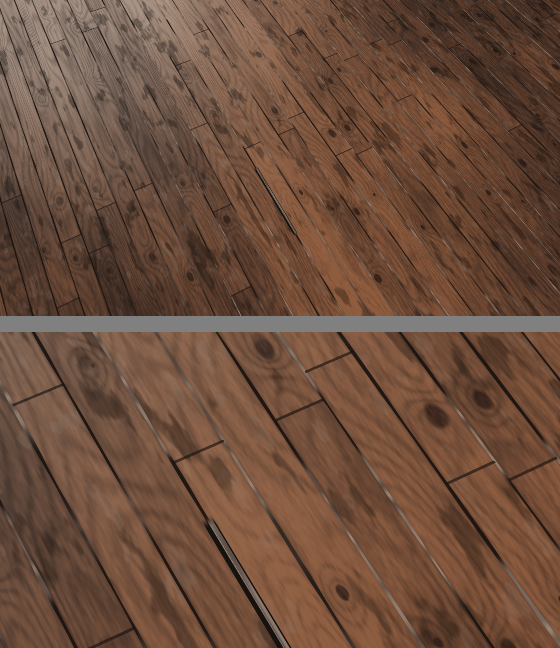
Top, the full canvas; bottom, a detail of the centre.
This texture is drawn by a Shadertoy shader. Its source:

```glsl
// Worn, varnished pine floorboards running diagonally in perspective under a soft sheen.
#define VANISH vec2(-0.764, 3.083)    // where the seams converge, in canvas heights
#define CROSS_X 6.63                  // where the butt joints converge on the same horizon
#define BOARD_SCALE vec2(37.5, 18.3)  // boards across, board widths along
#define BOARD_LENGTH 19.0
#define SEAM_WIDTH 0.026
#define KNOT_CHANCE 0.30
#define KNOT_SPACING 3.3
#define DARK_WOOD vec3(0.215, 0.15, 0.12)
#define AMBER_WOOD vec3(0.56, 0.36, 0.24)
#define SHEEN_COLOR vec3(0.68, 0.61, 0.56)
#define DUST_COLOR vec3(0.58, 0.51, 0.46)

const vec3 MID_WOOD = vec3(0.37, 0.24, 0.17);
const vec3 CRACK_COLOR = vec3(0.095, 0.07, 0.06);

float hash(vec2 p) {
    vec3 q = fract(p.xyx * vec3(0.1031, 0.1030, 0.0973));
    q += dot(q, q.yzx + 33.33);
    return fract((q.x + q.y) * q.z);
}

float noise(vec2 p) {
    vec2 i = floor(p), f = fract(p);
    f = f * f * (3.0 - 2.0 * f);
    return mix(mix(hash(i), hash(i + vec2(1, 0)), f.x),
               mix(hash(i + vec2(0, 1)), hash(i + vec2(1, 1)), f.x), f.y);
}

float fbm(vec2 p) {
    float sum = 0.0, amp = 0.53;
    for (int i = 0; i < 4; i++) {
        sum += amp * noise(p);
        p = p * 2.03 + 17.3;
        amp *= 0.5;
    }
    return sum;
}

float line(float dist, float halfWidth, float blur) {
    return 1.0 - smoothstep(halfWidth - blur, halfWidth + blur, dist);
}

// Screen point to floor: x counts boards, y runs along them in board widths
vec2 floorPoint(vec2 p) {
    return vec2(p.x - VANISH.x, CROSS_X - p.x) / (VANISH.y - p.y) * BOARD_SCALE + vec2(0.43, 0.0);
}

// Distance to the knot of this cell, in board widths, and its radius
vec2 knot(float board, vec2 pos) {
    float shifted = pos.y / KNOT_SPACING + hash(vec2(board, 4.0));
    vec2 cell = vec2(board, floor(shifted));
    vec2 center = vec2(0.2 + 0.6 * hash(cell + 7.1), 0.35 + 0.3 * hash(cell + 19.7));
    vec2 offset = vec2(pos.x, fract(shifted)) - center;
    float present = step(hash(cell + 31.3), KNOT_CHANCE);
    float radius = mix(0.07, 0.21, hash(cell + 43.9));
    return vec2(length(offset * vec2(1.0, 0.65 * KNOT_SPACING)), radius * present);
}

void mainImage(out vec4 fragColor, in vec2 fragCoord) {
    vec2 uv = fragCoord / iResolution.xy;
    vec2 pos = floorPoint(fragCoord / iResolution.y);
    float blurX = 0.5 * length(vec2(dFdx(pos.x), dFdy(pos.x)));
    float blurY = 0.5 * length(vec2(dFdx(pos.y), dFdy(pos.y)));

    // Board layout with staggered ends
    float row = floor(pos.x), across = fract(pos.x);
    float run = pos.y / BOARD_LENGTH + hash(vec2(row, 2.0));
    vec2 board = vec2(row, floor(run));
    float seed = 90.0 * hash(board + 5.5);
    float tone = hash(board + 61.0);

    // Growth rings as contours of stretched noise, bulging around knots
    vec2 k = knot(row, vec2(across, pos.y));
    float present = step(0.01, k.y);
    float bulge = present * exp(-9.0 * k.x * k.x);
    float wobble = fbm(vec2(across * 4.0 + seed, pos.y * 0.9));
    float field = noise(vec2(across * 1.4 + seed, pos.y * 0.24 + seed));
    float ring = 0.5 + 0.5 * sin(6.2832 * (7.0 * field + 2.2 * across + 0.5 * wobble + 2.5 * bulge));
    ring = 1.0 - pow(1.0 - ring, 2.0);
    float fibre = noise(vec2(across * 19.0 + seed, pos.y * 1.1));
    float pores = noise(vec2(across * 30.0 + seed, pos.y * 7.0));
    float blotch = fbm(pos * vec2(0.26, 0.13) + 8.0);

    // Stained wood, warmest in a diagonal band
    float band = (uv.x - mix(0.72, 0.48, uv.y)) / 0.29;
    float warmth = exp(-band * band);
    float value = 0.12 + 0.48 * warmth + 0.26 * (tone - 0.5) + 0.85 * (blotch - 0.5)
                + 0.17 * (ring - 0.6) + 0.17 * (fibre - 0.5) + 0.18 * (pores - 0.5);
    vec3 color = mix(DARK_WOOD, MID_WOOD, smoothstep(-0.1, 0.48, value));
    color = mix(color, AMBER_WOOD, smoothstep(0.3, 0.95, value));

    // Knots with a dark, uneven heart
    float heart = present * (1.0 - smoothstep(0.6, 1.1, (k.x + 0.14 * (wobble - 0.5)) / max(k.y, 0.01)));
    color = mix(color, vec3(0.16, 0.09, 0.07), heart * (0.55 + 0.35 * pores));
    color *= 1.0 - 0.12 * bulge;

    // Window sheen broken up by the raised grain
    vec2 glow = (uv - vec2(0.10, 1.08)) / vec2(0.36, 0.60);
    float sheen = exp(-dot(glow, glow));
    float relief = 0.60 + 0.20 * (ring - 0.5) + 0.18 * fibre + 0.18 * tone + 0.45 * (blotch - 0.5);
    color = mix(color, SHEEN_COLOR, clamp(sheen * relief * 1.1, 0.0, 0.9));

    // Scuffs, chips and faint stains
    float scuff = smoothstep(0.66, 0.74, fbm(pos * vec2(3.2, 1.4) + 40.0));
    color = mix(color, DUST_COLOR, scuff * (0.14 + 0.3 * sheen));
    color *= 1.0 - 0.3 * smoothstep(0.62, 0.74, fbm(pos * vec2(2.4, 0.8) + 73.0));

    // Seams: thin cracks of changing width, partly filled with pale dust
    float seamId = floor(pos.x + 0.5);
    float seamDist = abs(pos.x - seamId);
    float endDist = (0.5 - abs(fract(run) - 0.5)) * BOARD_LENGTH;
    color *= 1.0 - 0.2 * line(seamDist, 0.04, 0.05);
    float width = SEAM_WIDTH * (0.5 + noise(vec2(seamId * 5.3, pos.y * 1.2)));
    float dust = smoothstep(0.3, 0.6, noise(vec2(seamId * 3.7, pos.y * 0.7)));
    dust *= smoothstep(0.15, 0.5, uv.x + 0.25 * uv.y) * (0.5 + 0.6 * noise(vec2(seamId, pos.y * 5.0)));
    vec3 seamColor = mix(CRACK_COLOR, DUST_COLOR, dust);
    color = mix(color, seamColor, 0.9 * line(seamDist, width, blurX));
    color = mix(color, CRACK_COLOR, 0.65 * line(endDist, SEAM_WIDTH, blurY));

    // One opened gap with a pale splintered edge
    float gapSide = pos.x - 23.0;
    float gapMask = line(abs(pos.y - 38.8) - 1.9, 0.0, 0.1);
    color = mix(color, CRACK_COLOR, gapMask * line(abs(gapSide), 0.1, blurX));
    color = mix(color, DUST_COLOR, gapMask * line(abs(gapSide - 0.03), 0.045, blurX) * (0.5 + 0.5 * fibre));

    fragColor = vec4(clamp(color, 0.0, 1.0), 1.0);
}
```
